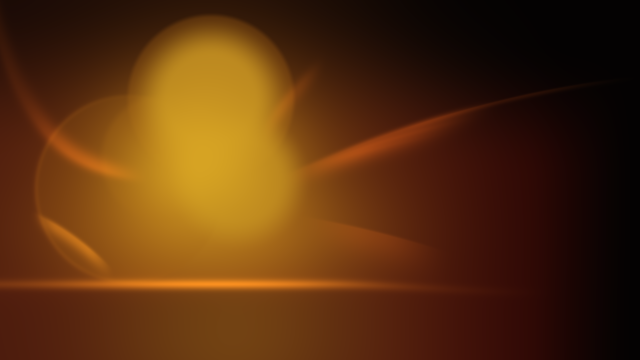
A Shadertoy shader for this background:

```glsl
float glow(vec2 p, vec2 center, vec2 size) {
    vec2 q = (p - center) / size;
    return exp(-dot(q, q));
}

float disc(vec2 p, vec2 center, float radius, float softness) {
    return 1.0 - smoothstep(radius - softness, radius, length(p - center));
}

// One at low, zero at high
float fade(float low, float high, float v) {
    return 1.0 - smoothstep(low, high, v);
}

// Band with a crisp upper edge and a soft lower tail
float ribbon(float d, float crisp, float tail) {
    float w = d > 0.0 ? crisp : tail;
    return exp(-d * d / (w * w));
}

// Visible only between two positions, with soft ends
float span(float x, float start, float end, float softness) {
    return smoothstep(start, start + softness, x) * fade(end - softness, end, x);
}

vec3 backdrop(vec2 p) {
    float height = mix(0.3, 1.0, fade(0.55, 1.0, p.y));
    vec3 col = vec3(0.28, 0.095, 0.042) * fade(0.95, 1.6, p.x) * height;
    col += vec3(0.145, 0.018, 0.008) * smoothstep(0.9, 1.5, p.x)
         * fade(1.45, 1.78, p.x) * fade(0.5, 0.9, p.y);
    col *= 1.0 - 0.85 * glow(p, vec2(1.4, 1.05), vec2(0.48, 0.25));
    return col + vec3(0.014, 0.008, 0.008);
}

vec3 lightCloud(vec3 col, vec2 p) {
    vec3 amber = vec3(0.60, 0.34, 0.07);
    vec3 gold = vec3(0.76, 0.56, 0.13);
    vec3 yellow = vec3(0.86, 0.66, 0.14);

    // Broad haze
    col = mix(col, amber, 0.72 * glow(p, vec2(0.58, 0.50), vec2(0.39, 0.39)));
    col = mix(col, vec3(0.73, 0.47, 0.11), 0.68 * glow(p, vec2(0.60, 0.34), vec2(0.39, 0.17)));

    // Overlapping lens discs
    vec2 leftCenter = vec2(0.36, 0.475);
    col = mix(col, amber, 0.26 * disc(p, leftCenter, 0.268, 0.014));
    float rim = (length(p - leftCenter) - 0.261) / 0.008;
    col += vec3(0.05, 0.03, 0.005) * exp(-rim * rim) * fade(0.15, 0.4, p.x);
    col = mix(col, amber, 0.30 * disc(p, vec2(0.46, 0.56), 0.19, 0.025));
    col = mix(col, amber, 0.35 * disc(p, vec2(0.586, 0.727), 0.240, 0.018));
    col = mix(col, gold, 0.88 * disc(p, vec2(0.586, 0.727), 0.236, 0.12));
    col = mix(col, gold, 0.65 * disc(p, vec2(0.665, 0.50), 0.205, 0.10));

    // Bright heart
    return mix(col, yellow, 0.90 * glow(p, vec2(0.56, 0.535), vec2(0.23, 0.20)));
}

vec3 streaks(vec2 p) {
    vec3 orange = vec3(0.30, 0.13, 0.025);
    vec3 light = vec3(0.0);

    // Fan sweeping to the right
    float dx = p.x - 0.833;
    for (int i = 0; i < 3; i++) {
        float k = float(i);
        float curve = 0.525 + (0.45 - 0.07 * k) * dx - (0.185 - 0.02 * k) * dx * dx;
        float strength = span(p.x, 0.78, 1.40 - 0.05 * k, 0.25) / (1.0 + 1.6 * k);
        light += orange * 0.75 * strength * ribbon(p.y - curve, 0.010, 0.035);
    }
    float tip = p.y - (0.525 + 0.45 * dx - 0.185 * dx * dx);
    light += orange * 0.32 * span(p.x, 1.0, 1.8, 0.35) * ribbon(tip, 0.004, 0.008);

    // Strand falling in from the left
    float fall = (p.y - 0.49 - 0.4 * exp(-8.0 * p.x)) / (1.0 + 3.2 * exp(-8.0 * p.x));
    light += orange * (0.25 + 0.55 * smoothstep(0.05, 0.2, p.x))
           * fade(0.25, 0.42, p.x) * ribbon(fall, 0.022, 0.013);

    // Short strand on the lower left
    float u = p.x - 0.10;
    light += vec3(0.25, 0.16, 0.03) * span(p.x, 0.08, 0.32, 0.08)
           * ribbon(p.y - 0.40 + 0.45 * u + 1.3 * u * u, 0.010, 0.028);

    // Low arc on the right and small flick above
    float v = p.x - 0.88;
    light += orange * 0.36 * span(p.x, 0.82, 1.26, 0.20)
           * ribbon(p.y - 0.387 + 0.18 * v + 0.2 * v * v, 0.006, 0.07);
    float flick = p.y - 0.676 - 1.25 * (p.x - 0.76) + 1.5 * pow(p.x - 0.76, 2.0);
    light += orange * 0.35 * span(p.x, 0.72, 0.91, 0.08) * ribbon(flick, 0.025, 0.035);
    return light;
}

void mainImage(out vec4 fragColor, in vec2 fragCoord) {
    vec2 p = fragCoord / iResolution.y;
    vec3 base = backdrop(p);
    vec3 col = lightCloud(base, p) + streaks(p);

    // Floor below the horizon
    float horizon = 0.21 - 0.022 * smoothstep(0.9, 1.5, p.x);
    vec3 ground = mix(base, vec3(0.46, 0.27, 0.075), 0.95 * glow(p, vec2(0.63, 0.08), vec2(0.36, 0.32)));
    col = mix(ground, col, smoothstep(-0.030, 0.008, p.y - horizon));

    // Horizon light
    float along = fade(0.8, 1.55, p.x) * (0.65 + 0.35 * sin(5.0 * p.x - 1.4));
    float dy = p.y - horizon;
    col += vec3(0.34, 0.20, 0.035) * along * exp(-dy * dy / 0.00017);
    col += vec3(0.12, 0.06, 0.012) * along * exp(-abs(dy) / 0.03);

    // Faint drifting unevenness
    float drift = sin(7.0 * p.x + 3.0 * p.y) + sin(5.0 * p.y - 4.0 * p.x + 1.5 * sin(6.0 * p.x));
    col *= 1.0 + 0.012 * drift;
    fragColor = vec4(clamp(col, 0.0, 1.0), 1.0);
}
```
